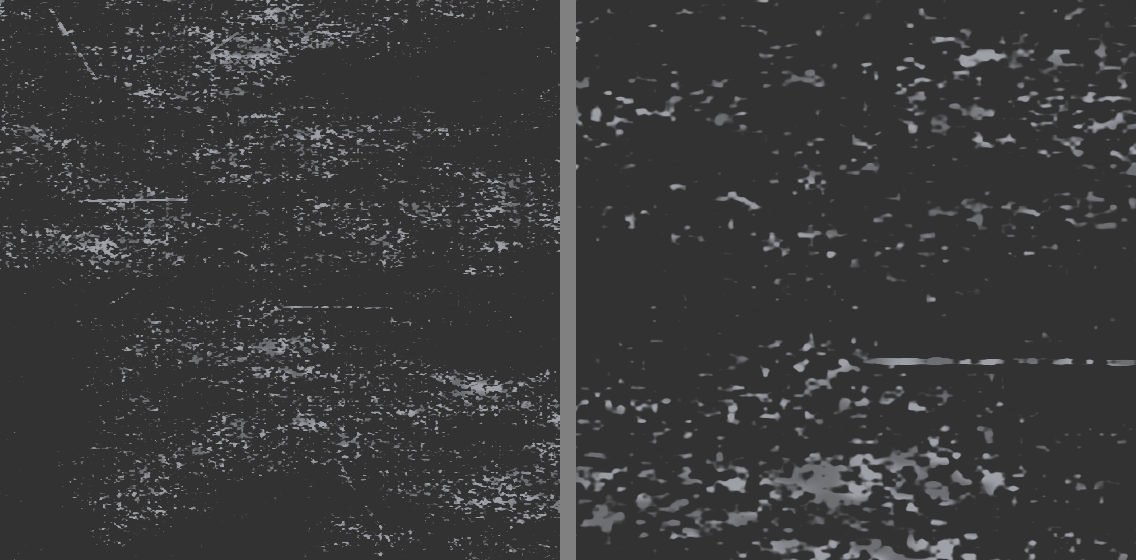
Left, the full canvas; right, a detail of the centre.
A three.js fragment shader for this texture:

```glsl
varying vec2 vUv;

float hash(vec2 p) {
  return fract(sin(dot(p, vec2(127.1, 311.7))) * 43758.5453);
}

float noise(vec2 p) {
  vec2 cell = floor(p);
  vec2 f = fract(p);
  f = f * f * (3.0 - 2.0 * f);
  float low = mix(hash(cell), hash(cell + vec2(1.0, 0.0)), f.x);
  float high = mix(hash(cell + vec2(0.0, 1.0)), hash(cell + vec2(1.0, 1.0)), f.x);
  return mix(low, high, f.y);
}

// Wide, flat clusters that decide where the paint has worn away
float wearPatches(vec2 p) {
  return 0.48 * noise(p * vec2(5.0, 11.0) + 3.7)
       + 0.30 * noise(p * vec2(14.0, 44.0) + 17.3)
       + 0.22 * noise(p * vec2(26.0, 115.0) + 41.9);
}

// Small chips, slightly longer across than up
float chipGrain(vec2 p) {
  return 0.62 * noise(p * vec2(150.0, 250.0) + 8.1)
       + 0.38 * noise(p * vec2(290.0, 400.0) + 29.6);
}

// Tapered line centred on the origin
float scratch(vec2 p, float angle, float halfLength, float width) {
  float c = cos(angle);
  float s = sin(angle);
  vec2 q = vec2(c * p.x + s * p.y, c * p.y - s * p.x);
  q.y += 0.0015 * (noise(vec2(q.x * 40.0, angle * 9.0)) - 0.5);
  float body = 1.0 - smoothstep(width * 0.4, width, abs(q.y));
  return body * (1.0 - smoothstep(halfLength * 0.75, halfLength, abs(q.x)));
}

// Cycles through long flat, short rising and broken falling scratches
float scratches(vec2 p) {
  float wear = 0.0;
  for (int i = 0; i < 6; i++) {
    float id = float(i);
    float kind = mod(id, 3.0);
    vec2 centre = vec2(hash(vec2(id, 2.3)), hash(vec2(id, 7.9)));
    float tilt = 0.12 * (hash(vec2(id, 5.1)) - 0.5);
    float line;
    if (kind < 0.5) {
      line = 0.55 * scratch(p - centre, tilt * 0.2, 0.11, 0.0028);
    } else if (kind < 1.5) {
      line = 0.48 * scratch(p - centre, 0.55 + tilt, 0.034, 0.0030);
    } else {
      line = 0.28 * scratch(p - centre, -0.95 + tilt, 0.10, 0.0045);
    }
    wear = max(wear, line);
  }
  return wear;
}

void main() {
  vec3 charcoal = vec3(0.196, 0.196, 0.196);
  vec3 bareMetal = vec3(0.62, 0.63, 0.66);

  float wear = chipGrain(vUv) + 1.1 * wearPatches(vUv) + scratches(vUv);
  float exposed = smoothstep(1.25, 1.46, wear);

  // Some chips are only faintly rubbed through
  float strength = mix(0.55, 1.0, smoothstep(0.2, 0.65, noise(vUv * vec2(45.0, 90.0) + 63.2)));
  gl_FragColor = vec4(mix(charcoal, bareMetal, exposed * strength), 1.0);
}
```
